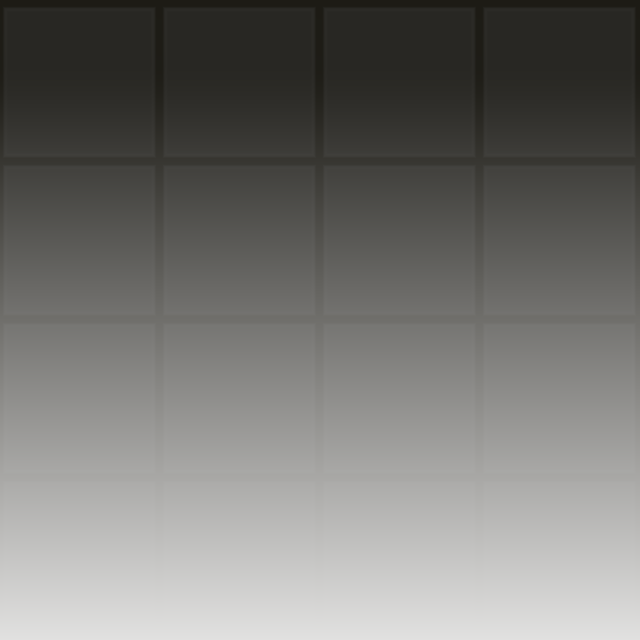
This background is drawn by a Shadertoy shader. Its source:

```glsl
const vec3 TOP_COLOR = vec3(0.158, 0.154, 0.138);
const vec3 RAMP_COLOR = vec3(0.857, 0.860, 0.874);
const vec3 SEAM_SHADE = vec3(0.92, 0.96, 1.12);

// Flat near the top, then bends smoothly into a straight ramp
float softRamp(float depth, float start, float bend) {
    float rise = max(depth - start, 0.0);
    return sqrt(rise * rise + bend * bend) - bend;
}

// Distance to the nearest line of a repeated set
float lineDistance(float coord, float offset, float spacing) {
    float cell = (coord - offset) / spacing;
    return abs(fract(cell + 0.5) - 0.5) * spacing;
}

// Soft-edged dark seam
float seam(float dist, float halfWidth, float blur) {
    return 1.0 - smoothstep(halfWidth - blur, halfWidth + blur, dist);
}

// Thin highlight beside a seam
float bevel(float dist, float center, float width) {
    float d = (dist - center) / width;
    return exp(-d * d);
}

void mainImage(out vec4 fragColor, in vec2 fragCoord) {
    vec2 uv = fragCoord / iResolution.xy;
    float depth = 1.0 - uv.y;

    // Vertical gradient
    vec3 color = TOP_COLOR + RAMP_COLOR * softRamp(depth, 0.1, 0.055);

    // Four by four panels
    float dx = lineDistance(uv.x, -0.001, 0.25);
    float dy = lineDistance(depth, 0.005, 0.247);
    float nearest = min(dx, dy);
    float blur = max(0.0022, 0.75 / iResolution.y);

    // Seams and highlights fade toward the bottom
    float fade = pow(1.0 - depth, 1.3);
    color -= SEAM_SHADE * 0.050 * fade * seam(nearest, 0.0065, blur);
    color += 0.012 * fade * bevel(nearest, 0.0105, 0.002);

    fragColor = vec4(color, 1.0);
}
```
